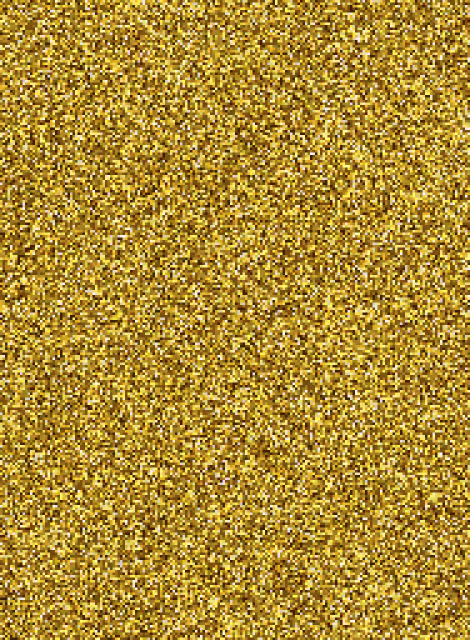
Give the GLSL for this texture, as a WebGL 2 fragment shader.

```glsl
#version 300 es
precision highp float;
// Gold glitter: a fine grid of square flakes, each given a random metallic
// tone from dark brown to pale gold. Soft noise drifts the tone shares
// slightly, and flake edges are box filtered over the pixel footprint.

uniform vec2 u_resolution;
out vec4 fragColor;

const float FLAKES_PER_HEIGHT = 256.0;
const float CLOUDS_PER_FLAKE = 0.07;
const float CLOUD_STRENGTH = 0.35;

// Integer hash (PCG style): three random values in 0..1 per cell and seed
vec3 hash3(ivec2 cell, int seed) {
    uvec3 v = uvec3(ivec3(cell, seed)) * 1664525u + 1013904223u;
    v.x += v.y * v.z;
    v.y += v.z * v.x;
    v.z += v.x * v.y;
    v ^= v >> 16u;
    v.x += v.y * v.z;
    v.y += v.z * v.x;
    v.z += v.x * v.y;
    return vec3(v >> 8u) / 16777216.0;
}

// Smooth value noise in 0..1
float valueNoise(vec2 p, int seed) {
    ivec2 cell = ivec2(floor(p));
    vec2 f = fract(p);
    vec2 s = f * f * (3.0 - 2.0 * f);
    float bottom = mix(hash3(cell, seed).x, hash3(cell + ivec2(1, 0), seed).x, s.x);
    float top = mix(hash3(cell + ivec2(0, 1), seed).x, hash3(cell + ivec2(1, 1), seed).x, s.x);
    return mix(bottom, top, s.y);
}

// Tone for a rank in 0..1; thresholds are the cumulative area shares
vec3 goldTone(float rank) {
    vec3 tone = vec3(0.26, 0.13, 0.02);
    tone = mix(tone, vec3(0.47, 0.31, 0.06), step(0.07, rank));
    tone = mix(tone, vec3(0.65, 0.50, 0.13), step(0.33, rank));
    tone = mix(tone, vec3(0.85, 0.68, 0.16), step(0.59, rank));
    tone = mix(tone, vec3(0.96, 0.87, 0.38), step(0.74, rank));
    return mix(tone, vec3(0.93, 0.88, 0.65), step(0.90, rank));
}

// Colour of one flake, with its own brightness and orange-to-olive tilt
vec3 flakeColor(ivec2 cell) {
    vec3 pick = hash3(cell, 1);
    vec3 vary = hash3(cell, 2) - 0.5;
    float cloud = valueNoise(vec2(cell) * CLOUDS_PER_FLAKE, 3) - 0.5;
    float rank = pow(pick.x, exp2(-CLOUD_STRENGTH * cloud));
    vec3 tone = goldTone(rank) * (1.0 + 0.22 * vary.x);
    tone += vary.y * vec3(-0.07, 0.07, 0.0);
    tone.b *= 1.0 + 0.9 * vary.z;
    return clamp(tone, 0.0, 1.0);
}

void main() {
    // Pixel footprint measured in flakes
    float footprint = FLAKES_PER_HEIGHT / u_resolution.y;
    vec2 center = gl_FragCoord.xy * footprint;
    vec2 low = center - 0.499 * footprint;
    vec2 high = center + 0.499 * footprint;
    ivec2 a = ivec2(floor(low));
    ivec2 b = ivec2(floor(high));

    // Share of the pixel that lies in the upper and right-hand flakes
    vec2 share = clamp(fract(high) / footprint, 0.0, 1.0);
    vec3 bottom = mix(flakeColor(a), flakeColor(ivec2(b.x, a.y)), share.x);
    vec3 top = mix(flakeColor(ivec2(a.x, b.y)), flakeColor(b), share.x);
    fragColor = vec4(mix(bottom, top, share.y), 1.0);
}
```
